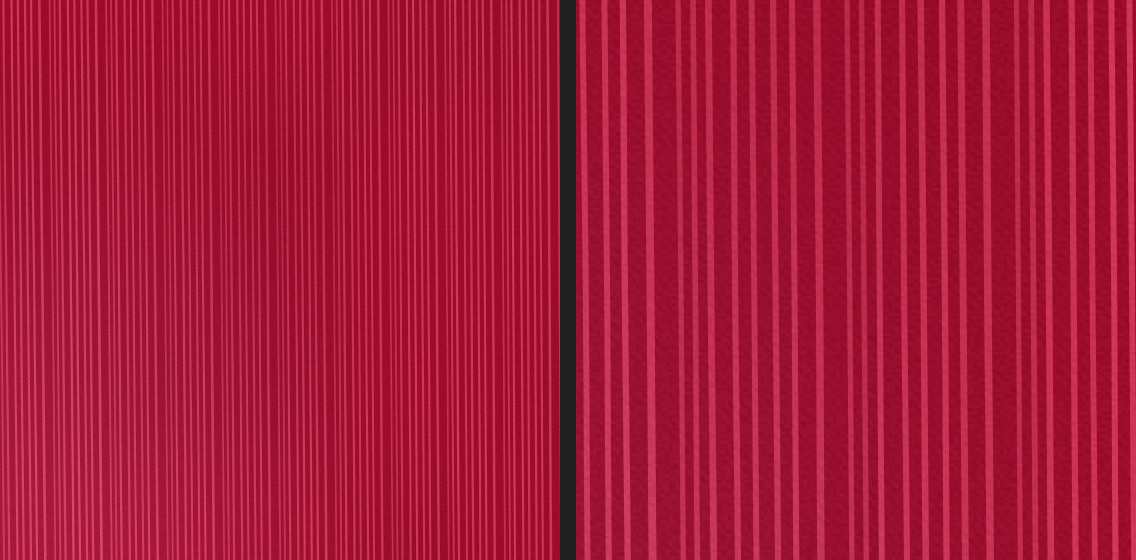
Left, the full canvas; right, a detail of the centre.
Write a Shadertoy shader that draws this texture.

```glsl
// Crimson woven cloth with fine vertical pinstripes in repeating groups of eight.

float hash(vec2 p) {
    return fract(sin(dot(p, vec2(127.1, 311.7))) * 43758.5453);
}

// Smooth value noise
float noise(vec2 p) {
    vec2 i = floor(p), f = fract(p);
    f = f * f * (3.0 - 2.0 * f);
    return mix(mix(hash(i), hash(i + vec2(1, 0)), f.x),
               mix(hash(i + vec2(0, 1)), hash(i + vec2(1, 1)), f.x), f.y);
}

// Stripe strength at p: three close thin lines, then five wider spaced ones
float pinstripes(vec2 p, float pixel) {
    const float period = 0.1006;
    float offsets[8] = float[8](0.0, 0.087, 0.18, 0.325, 0.437, 0.563, 0.672, 0.82);
    float x = (p.x - 0.3955) / period;
    float strength = 0.0;
    for (int i = 0; i < 8; i++) {
        float d = x - offsets[i];
        float id = round(d) * 8.0 + float(i);
        float wobble = 0.0006 * (noise(vec2(id * 3.7, p.y * 6.0)) - 0.5);
        float halfWidth = i < 2 ? 0.0016 : (i == 7 ? 0.0022 : 0.0019);
        halfWidth *= 0.92 + 0.16 * hash(vec2(id, 4.0));
        float dist = abs((d - round(d)) * period + wobble);
        float line = clamp((halfWidth - dist) / pixel + 0.5, 0.0, 1.0);
        line *= min(1.0, 2.0 * halfWidth / pixel);
        float tone = (i < 2 ? 0.88 : 1.0) * (0.9 + 0.16 * hash(vec2(id, 9.0)));
        strength = max(strength, line * tone);
    }
    return strength;
}

void mainImage(out vec4 fragColor, in vec2 fragCoord) {
    vec2 p = fragCoord / iResolution.xy;
    float pixel = 1.0 / iResolution.x;

    // Stripes lean slightly, more on the left side
    vec2 q = p;
    q.x += (p.y - 0.5) * mix(0.011, 0.006, p.x);
    float stripe = pinstripes(q, pixel);

    // Soft worn band where the stripes fade
    float fade = exp(-pow((p.x - 0.5) / 0.14, 2.0) - pow((p.y - 0.65) / 0.3, 2.0));
    stripe *= 1.0 - 0.2 * fade;
    stripe *= 0.94 + 0.12 * noise(p * vec2(12.0, 5.0));

    vec3 ground = vec3(0.605, 0.045, 0.165);
    vec3 thread = vec3(0.81, 0.21, 0.34);
    vec3 color = mix(ground, thread, stripe);

    // Pale haze at the lower left, broad mottling elsewhere
    float haze = smoothstep(0.75, 0.0, length((p - vec2(0.08, 0.12)) * vec2(1.0, 0.9)));
    color += vec3(0.035, 0.05, 0.055) * haze;
    color *= 0.97 + 0.06 * noise(p * vec2(4.0, 3.0) + 7.0);

    // Fine diagonal twill and fibre grain
    float twill = sin(6.2832 * (p.x + p.y) * 130.0);
    float grain = hash(floor(p * 512.0)) - 0.5;
    color += vec3(1.0, 0.7, 0.8) * (0.006 * twill + 0.035 * grain);

    fragColor = vec4(clamp(color, 0.0, 1.0), 1.0);
}
```
